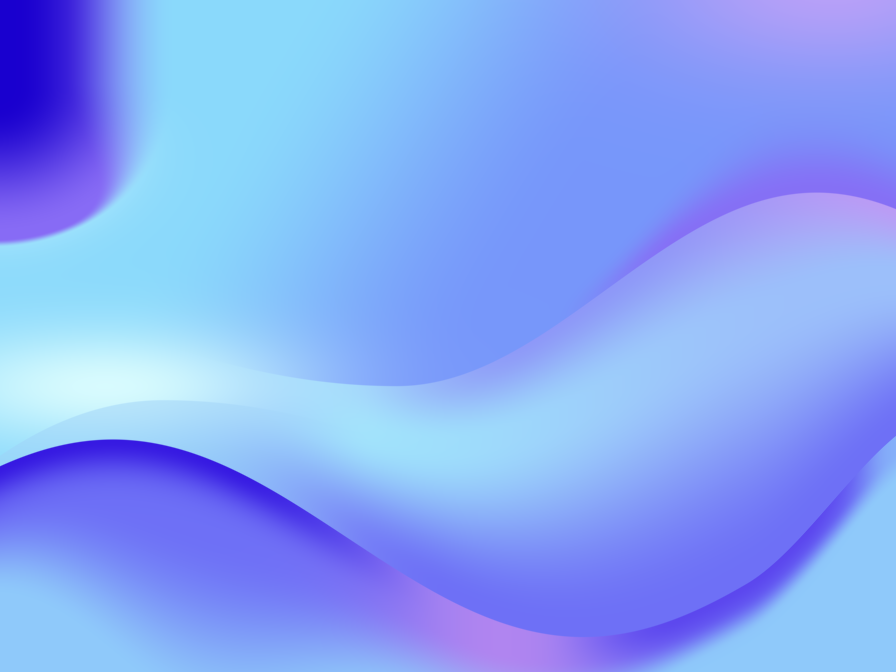
A Shadertoy shader for this background:

```glsl
#define CYAN vec3(0.54, 0.85, 0.985)
#define SKY vec3(0.56, 0.79, 0.98)
#define PALE vec3(0.86, 0.99, 0.995)
#define PERIWINKLE vec3(0.465, 0.59, 0.98)
#define INDIGO vec3(0.43, 0.44, 0.965)
#define VIOLET vec3(0.53, 0.42, 0.96)
#define LILAC vec3(0.74, 0.63, 0.97)
#define ORCHID vec3(0.69, 0.52, 0.94)
#define DEEP_BLUE vec3(0.10, 0.00, 0.81)
#define EDGE_PIXELS 0.9

float bell(float x) { return exp(-x * x); }

float glow(vec2 p, vec2 center, vec2 size) {
    vec2 d = (p - center) / size;
    return exp(-dot(d, d));
}

// Height of the upper wave; its left flank is stretched
float upperWave(float x) {
    float d = x - 0.4427;
    d *= d < 0.0 ? 0.55 : 1.0;
    return 0.5694 - 0.144 * cos(6.702 * d);
}

// Height of the lower wave, lifted at the right end
float lowerWave(float x) {
    return 0.199 + 0.147 * cos(5.984 * (x - 0.126))
         + 0.085 * smoothstep(0.833, 1.03, x);
}

// Height of the faint fold at the left
float foldWave(float x) {
    float d = x - 0.182;
    return 0.4045 - (d < 0.0 ? 2.5 : 1.02) * d * d;
}

vec3 backdrop(vec2 p) {
    float sweep = p.x + 0.45 * (1.0 - p.y);
    vec3 color = mix(CYAN, PERIWINKLE, smoothstep(0.34, 0.76, sweep));
    color = mix(color, LILAC, 0.95 * glow(p, vec2(0.93, 1.03), vec2(0.22, 0.14)));

    // Violet shade above the upper wave
    float h = max(p.y - upperWave(p.x), 0.0);
    float thickness = mix(0.025, 0.07, smoothstep(0.65, 0.88, p.x));
    float shade = bell(h / thickness) * smoothstep(0.61, 0.76, p.x);
    return mix(color, VIOLET, 0.9 * shade);
}

// Dark corner with a crisp lower rim and a soft upper side
vec3 addCorner(vec3 color, vec2 p) {
    vec2 d = vec2(p.x + 0.006, max(0.87 - p.y, 0.0)) / vec2(0.196, 0.231);
    float q = length(d);
    float low = smoothstep(0.88, 0.66, p.y);
    float rim = exp(-8.0 * max(q - 1.0, 0.0)) * low;
    color = mix(color, PALE, 0.25 * rim);
    vec3 inside = mix(DEEP_BLUE, VIOLET, smoothstep(0.12, 0.95, q));
    float mask = 1.0 - smoothstep(1.0 - mix(0.6, 0.02, low), 1.03, q);
    return mix(color, inside, mask);
}

vec3 ribbon(vec2 p) {
    float bottom = lowerWave(p.x);
    float s = (p.y - bottom) / (upperWave(p.x) - bottom);
    vec3 base = mix(vec3(0.64, 0.86, 0.98), INDIGO, smoothstep(0.12, 0.5, p.x));
    vec3 body = mix(vec3(0.62, 0.88, 0.985), vec3(0.61, 0.75, 0.98),
                    smoothstep(0.4, 0.9, p.x));
    vec3 crest = mix(vec3(0.55, 0.58, 0.97), vec3(0.74, 0.60, 0.96),
                     smoothstep(0.68, 1.0, p.x));
    vec3 color = mix(base, body, smoothstep(0.04, 0.68, s));
    float crestMask = smoothstep(0.72, 1.02, s) * smoothstep(0.32, 0.6, p.x);
    return mix(color, crest, 0.95 * crestMask);
}

vec3 lowerLayer(vec2 p) {
    float d = max(lowerWave(p.x) - p.y, 0.0);
    float width = mix(0.10, 0.05, smoothstep(0.5, 0.8, p.x))
                + 0.16 * bell((p.x - 0.22) / 0.17);
    float body = 1.0 - smoothstep(0.45 * width, 1.5 * width, d);
    body *= 1.0 - 0.7 * smoothstep(0.93, 1.0, p.x);
    vec3 tint = mix(INDIGO, ORCHID, bell((p.x - 0.56) / 0.14));
    vec3 color = mix(SKY, tint, body);

    // Shadows hugging the wave on both sides of the trough
    float leftShade = 1.0 - smoothstep(0.25, 0.5, p.x);
    float rightShade = smoothstep(0.6, 0.76, p.x) * (1.0 - smoothstep(0.9, 0.99, p.x));
    color = mix(color, vec3(0.20, 0.08, 0.88), 0.95 * leftShade * bell(d / 0.045));
    return mix(color, vec3(0.35, 0.26, 0.93), 0.9 * rightShade * bell(d / 0.04));
}

void mainImage(out vec4 fragColor, in vec2 fragCoord) {
    vec2 p = fragCoord / iResolution.xy;
    float aa = EDGE_PIXELS / iResolution.y;

    vec3 color = addCorner(backdrop(p), p);

    // Middle ribbon, dissolving into the light at the left
    float below = smoothstep(aa, -aa, p.y - upperWave(p.x));
    color = mix(color, ribbon(p), below * smoothstep(0.2, 0.42, p.x));

    // Bright haze and the translucent fold across it
    color = mix(color, PALE, 0.95 * glow(p, vec2(0.12, 0.425), vec2(0.21, 0.085)));
    float fold = smoothstep(aa, -aa, p.y - foldWave(p.x));
    fold *= 1.0 - smoothstep(0.2, 0.42, p.x);
    color = mix(color, vec3(0.62, 0.82, 0.97), 0.5 * fold);

    // Front layer
    float front = smoothstep(aa, -aa, p.y - lowerWave(p.x));
    color = mix(color, lowerLayer(p), front);

    fragColor = vec4(color, 1.0);
}
```
